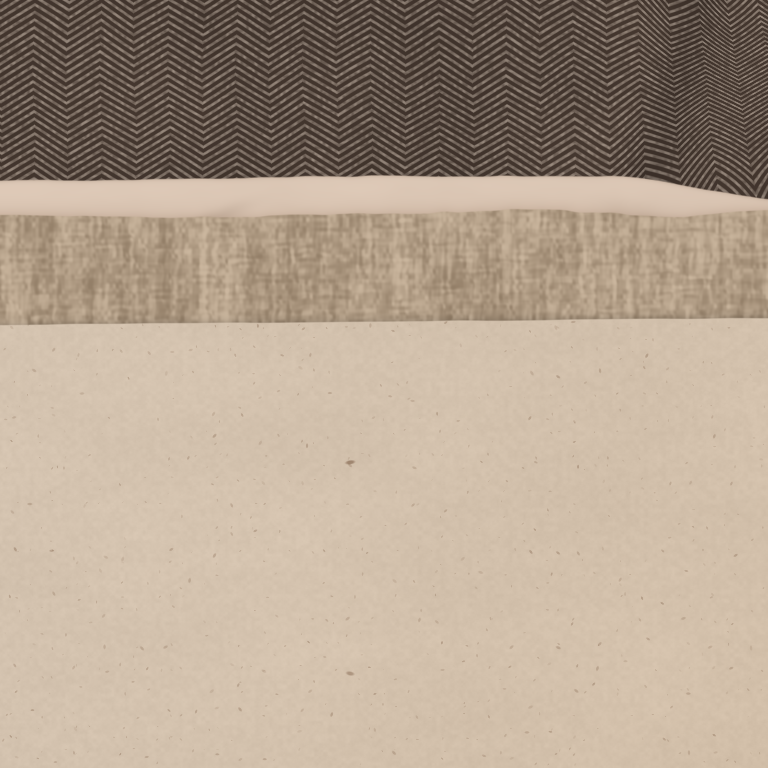
A three.js fragment shader for this texture:

```glsl
varying vec2 vUv;

const vec3 PAPER = vec3(0.832, 0.765, 0.688);
const vec3 SILK = vec3(0.865, 0.785, 0.715);
const vec3 LINEN_DARK = vec3(0.575, 0.495, 0.405);
const vec3 LINEN_LIGHT = vec3(0.795, 0.715, 0.620);
const vec3 WOOL_DARK = vec3(0.255, 0.205, 0.175);
const vec3 WOOL_LIGHT = vec3(0.560, 0.505, 0.460);
const vec3 FLECK = vec3(0.560, 0.450, 0.360);

float hash(vec2 p) {
  return fract(sin(dot(p, vec2(127.1, 311.7))) * 43758.5453);
}

float noise(vec2 p) {
  vec2 i = floor(p);
  vec2 f = fract(p);
  f = f * f * (3.0 - 2.0 * f);
  return mix(mix(hash(i), hash(i + vec2(1.0, 0.0)), f.x),
             mix(hash(i + vec2(0.0, 1.0)), hash(i + 1.0), f.x), f.y);
}

float fbm(vec2 p) {
  float sum = 0.0;
  float amp = 0.5;
  for (int i = 0; i < 4; i++) {
    sum += amp * noise(p);
    p = p * 2.03 + 17.3;
    amp *= 0.5;
  }
  return sum;
}

float above(float y, float edge) {
  return smoothstep(-0.0013, 0.0013, y - edge);
}

float bump(float x, float center, float width) {
  float d = (x - center) / width;
  return exp(-d * d);
}

// Soft tilted ellipse
float fleck(vec2 p, vec2 radius, float angle) {
  float c = cos(angle);
  float s = sin(angle);
  vec2 q = vec2(c * p.x + s * p.y, c * p.y - s * p.x) / radius;
  return 1.0 - smoothstep(0.4, 1.2, length(q));
}

// One randomly placed fleck per occupied cell
float fleckField(vec2 p, float cells, float density, float size) {
  vec2 id = floor(p * cells);
  vec2 jitter = 0.25 + 0.5 * vec2(hash(id + 3.1), hash(id + 8.7));
  vec2 local = p - (id + jitter) / cells;
  float scale = size * mix(0.6, 1.2, hash(id + 5.3));
  float shape = fleck(local, scale * vec2(1.5, 0.8), 6.28 * hash(id + 1.9));
  return shape * step(hash(id), density) * mix(0.3, 1.0, hash(id + 6.4));
}

vec3 paper(vec2 p) {
  vec3 col = PAPER + 0.035 * (fbm(p * vec2(5.0, 12.0)) - 0.47);
  col += 0.045 * (fbm(p * 170.0) - 0.47);
  col -= vec3(0.010, 0.018, 0.028) * p.x * (1.0 - p.y);
  float flecks = 0.45 * fleckField(p, 34.0, 0.38, 0.0022);
  flecks += 0.30 * fleckField(p + 0.37, 65.0, 0.24, 0.0015);
  flecks += 0.75 * fleck(p - vec2(0.456, 0.398), vec2(0.007, 0.003), 0.15);
  flecks += 0.55 * fleck(p - vec2(0.456, 0.123), vec2(0.006, 0.003), -0.2);
  return mix(col, FLECK, min(flecks, 1.0));
}

// Slubbed weave with mostly vertical threads
vec3 linen(vec2 p) {
  vec2 q = p + 0.003 * (noise(p * 70.0) - 0.5);
  float warp = noise(q * vec2(210.0, 24.0));
  float weft = noise(q * vec2(38.0, 230.0) + 40.0);
  float slub = noise(q * vec2(75.0, 7.0) + 9.0);
  float grain = noise(q * vec2(230.0, 150.0));
  float patches = fbm(p * vec2(10.0, 8.0));
  float tone = 0.29 * warp + 0.18 * weft + 0.21 * slub + 0.28 * grain + 0.35 * patches;
  tone += 0.08 * bump(p.x, 0.28, 0.05);
  return mix(LINEN_DARK, LINEN_LIGHT, smoothstep(0.22, 1.05, tone));
}

// Zigzag twill, pulled out of line near the right fold
vec3 herringbone(vec2 p) {
  float fold = smoothstep(0.78, 0.98, p.x);
  vec2 q = p + 0.006 * (vec2(noise(p * 11.0), noise(p * 9.0 + 30.0)) - 0.5);
  q += fold * vec2(0.16 * (p.y - 0.85), 0.06 * sin(p.y * 14.0));
  float zigzag = abs(fract(q.x / 0.088) - 0.5) * 0.088;
  float slope = mix(0.62, 0.95, fold);
  float stripe = 0.5 + 0.5 * sin(6.2832 * (q.y + slope * zigzag) / 0.0098);
  float yarn = mix(0.45, 1.1, noise(p * 270.0));
  vec3 col = mix(WOOL_DARK, WOOL_LIGHT, smoothstep(0.25, 1.0, stripe) * yarn);
  float crease = bump(p.x, 0.875 + 0.25 * (p.y - 0.87), 0.035);
  return col * (0.92 + 0.2 * fbm(p * 7.0) - 0.12 * crease);
}

// Pale strip with soft creases
vec3 silk(vec2 p, float linenTop, float woolBottom) {
  float height = p.y - linenTop;
  float crease = bump(p.x - 1.6 * height, 0.285, 0.022) + 0.5 * bump(p.x + height, 0.83, 0.04);
  vec3 col = SILK + 0.03 * (fbm(p * vec2(9.0, 24.0)) - 0.47);
  col -= vec3(0.07, 0.08, 0.085) * exp(-max(height, 0.0) / 0.009);
  col -= 0.05 * crease * (1.0 - smoothstep(0.0, 0.032, height));
  return col - 0.10 * exp(-max(woolBottom - p.y, 0.0) / 0.002);
}

void main() {
  vec2 p = vUv;
  float paperTop = 0.577 + 0.009 * p.x + 0.001 * (noise(vec2(p.x * 20.0, 2.0)) - 0.5);
  float linenTop = 0.721 - 0.005 * bump(p.x, 0.22, 0.13) + 0.007 * bump(p.x, 0.68, 0.09)
    - 0.003 * bump(p.x, 0.88, 0.05) + 0.005 * smoothstep(0.9, 1.0, p.x)
    + 0.003 * (noise(vec2(p.x * 45.0, 7.0)) - 0.5);
  float woolBottom = 0.765 + 0.006 * smoothstep(0.0, 0.55, p.x)
    - 0.030 * smoothstep(0.79, 1.02, p.x) + 0.002 * (noise(vec2(p.x * 35.0, 4.0)) - 0.5);

  // Layers from bottom to top, with contact shade along the paper
  vec3 cloth = linen(p) * (1.0 - 0.14 * exp(-max(p.y - paperTop, 0.0) / 0.005));
  vec3 col = mix(paper(p), cloth, above(p.y, paperTop));
  col = mix(col, silk(p, linenTop, woolBottom), above(p.y, linenTop));
  col = mix(col, herringbone(p), above(p.y, woolBottom));
  gl_FragColor = vec4(col, 1.0);
}
```
